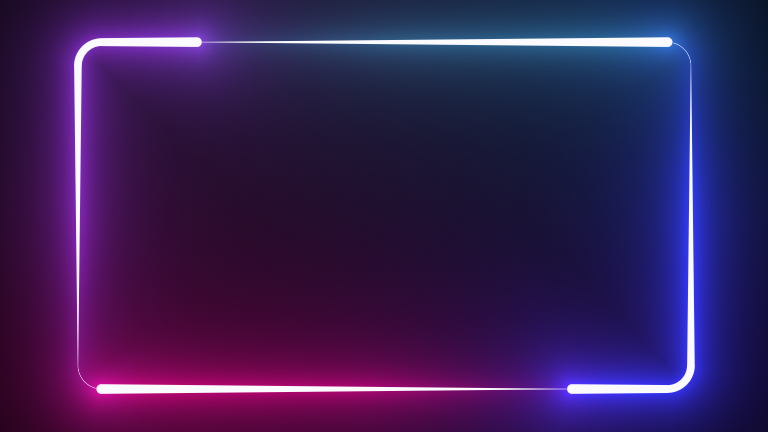
A Shadertoy shader for this background:

```glsl
const vec2 HALF = vec2(0.7095, 0.4015);  // half size of the frame
const float CORNER = 0.055;

// Distance to a line whose radius changes from ra to rb
float taper(vec2 p, vec2 a, vec2 b, float ra, float rb) {
    vec2 ab = b - a;
    float h = clamp(dot(p - a, ab) / dot(ab, ab), 0.0, 1.0);
    return length(p - a - ab * h) - mix(ra, rb, h);
}

// Distance to a quarter ring facing the quadrant given by side
float cornerArc(vec2 p, vec2 side, float radius) {
    vec2 v = (p - side * (HALF - CORNER)) * side;
    float ends = min(length(v - vec2(CORNER, 0.0)), length(v - vec2(0.0, CORNER)));
    return (min(v.x, v.y) < 0.0 ? ends : abs(length(v) - CORNER)) - radius;
}

// Bent tube: top end, upper left corner, left side, lower left corner
float bentTube(vec2 p) {
    vec2 inner = HALF - CORNER;
    float d = taper(p, vec2(-0.434, HALF.y), vec2(-inner.x, HALF.y), 0.0112, 0.0092);
    d = min(d, cornerArc(p, vec2(-1, 1), 0.009));
    d = min(d, taper(p, vec2(-HALF.x, inner.y), vec2(-HALF.x, -inner.y), 0.0088, 0.0005));
    return min(d, cornerArc(p, vec2(-1, -1), 0.0005));
}

// Straight tube along the top, widening to the right
float straightTube(vec2 p) {
    return taper(p, vec2(-0.427, HALF.y), vec2(0.6555, HALF.y), 0.0005, 0.0112);
}

// Tight halo plus wide spill
float glow(float d, float spill) {
    d = max(d, 0.0);
    return 0.45 * exp(-d / 0.035) + 0.55 * exp(-d / spill);
}

float hash(vec2 p) {
    return fract(sin(dot(p, vec2(12.99, 78.23))) * 43758.5);
}

void mainImage(out vec4 fragColor, in vec2 fragCoord) {
    vec2 p = fragCoord / iResolution.y - vec2(0.5 * iResolution.x / iResolution.y + 0.001, 0.501);
    float pixel = 1.0 / iResolution.y;

    // The second pair of tubes is the first turned by half a circle
    float purple = bentTube(p), blue = bentTube(-p);
    float teal = straightTube(p), pink = straightTube(-p);

    // Dim backdrop blended between four corner colours
    float across = smoothstep(-0.75, 0.75, p.x);
    vec3 low = mix(vec3(0.17, 0.015, 0.125), vec3(0.085, 0.035, 0.18), across);
    vec3 high = mix(vec3(0.125, 0.055, 0.16), vec3(0.05, 0.10, 0.19), across);
    vec3 color = mix(low, high, smoothstep(-0.45, 0.45, p.y));
    color *= 1.0 - 0.45 * smoothstep(0.65, 1.1, length(p * vec2(1.0, 1.2)));

    // Coloured light, weaker towards the thin ends
    float fadeLeft = mix(0.45, 1.0, smoothstep(-0.42, 0.05, p.y));
    float fadeRight = mix(0.45, 1.0, smoothstep(-0.42, 0.05, -p.y));
    float fadeTop = mix(0.3, 1.0, smoothstep(-0.5, 0.1, p.x));
    float fadeBottom = mix(0.25, 1.0, smoothstep(-0.5, 0.1, -p.x));
    color += vec3(0.35, 0.11, 0.56) * glow(purple, 0.115) * fadeLeft;
    color += vec3(0.12, 0.16, 0.77) * glow(blue, 0.13) * fadeRight;
    color += vec3(0.10, 0.28, 0.34) * glow(teal, 0.12) * fadeTop;
    color += vec3(0.53, 0.0, 0.28) * glow(pink, 0.14) * fadeBottom;

    // White tube cores
    float core = min(min(purple, blue), min(teal, pink));
    color = mix(color, vec3(0.98, 0.98, 1.0), clamp(0.5 - core / pixel, 0.0, 1.0));

    // Fine dither against banding
    color += (hash(fragCoord) - 0.5) / 255.0;
    fragColor = vec4(color, 1.0);
}
```
